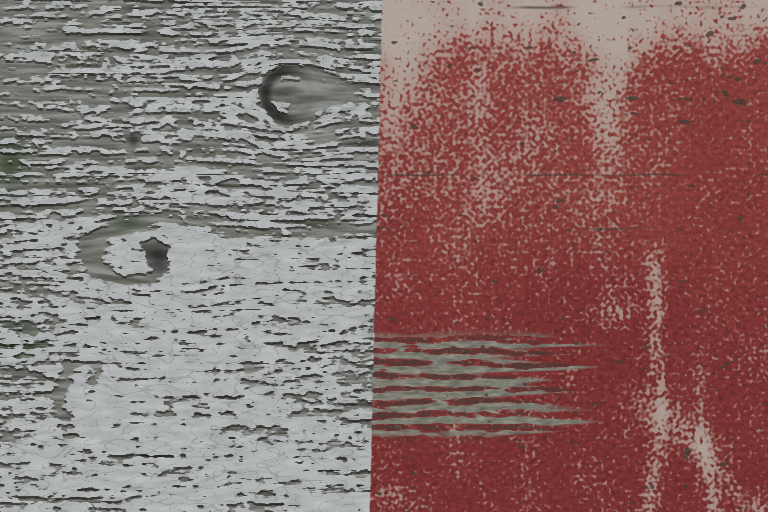
Give the GLSL for this texture, as a WebGL 1 fragment shader.

```glsl
precision highp float;
// Weathered board: flaking white paint on the left, worn red paint on the right.
// Stretched gradient noise makes grain and flakes; soft masks place the knots,
// the scraped area and the drips where the red has rubbed away.
uniform vec2 u_resolution;

vec2 hash2(vec2 p) {
  vec3 q = fract(p.xyx * vec3(0.1031, 0.103, 0.0973));
  q += dot(q, q.yzx + 33.33);
  return fract((q.xx + q.yz) * q.zy) * 2.0 - 1.0;
}

float noise(vec2 p) {
  vec2 i = floor(p), f = fract(p), o = vec2(1, 0);
  vec2 u = f * f * (3.0 - 2.0 * f);
  float low = mix(dot(hash2(i), f), dot(hash2(i + o), f - o), u.x);
  float high = mix(dot(hash2(i + o.yx), f - o.yx), dot(hash2(i + 1.0), f - 1.0), u.x);
  return mix(low, high, u.y);
}

float fbm(vec2 p) {
  float sum = 0.0, amp = 1.0;
  for (int i = 0; i < 4; i++) {
    sum += amp * noise(p);
    p = p * 2.03 + 17.3;
    amp *= 0.5;
  }
  return sum;
}

// Soft elliptical spot
float spot(vec2 p, float x, float y, float rx, float ry) {
  vec2 d = (p - vec2(x, y)) / vec2(rx, ry);
  return exp(-dot(d, d));
}

float ring(vec2 p, float x, float y, float rx, float ry) {
  float d = length((p - vec2(x, y)) / vec2(rx, ry)) - 1.0;
  return 1.0 - smoothstep(0.05, 0.35, abs(d));
}

// Soft interval from a to b
float span(float x, float a, float b, float soft) {
  return smoothstep(a - soft, a + soft, x) * (1.0 - smoothstep(b - soft, b + soft, x));
}

// Grain spreads apart around each knot
vec2 bendGrain(vec2 p) {
  float bend = (p.y - 0.496) * spot(p, 0.29, 0.496, 0.12, 0.08);
  bend += (p.y - 0.815) * spot(p, 0.566, 0.815, 0.08, 0.08);
  return vec2(p.x, p.y - 0.6 * bend);
}

// Positive where the white paint has flaked off
float flaking(vec2 p) {
  vec2 g = bendGrain(p), q = p + 0.012 * fbm(p * 22.0);
  float f = 0.55 * fbm(g * vec2(7, 60)) + 0.5 * fbm(g * vec2(32, 105)) + 0.3 * noise(g * 80.0);
  f += 0.35 * p.y * smoothstep(0.07, 0.0, abs(noise(g * vec2(1.3, 42))));
  f += 0.17 * smoothstep(0.42, 0.75, p.y) - 0.19;
  f += 0.13 * smoothstep(0.25, 0.0, p.x) + 0.25 * spot(p, 0.7, 0.25, 0.13, 0.1);
  // Long bare strip, eye-shaped crescent and lower scar
  f += 0.4 * span(g.y, 0.548, 0.566, 0.007) * smoothstep(0.17, 0.25, p.x);
  f += 0.6 * ring(q, 0.27, 0.505, 0.095, 0.055) * smoothstep(0.34, 0.24, p.x);
  f += 0.5 * ring(q, 0.19, 0.22, 0.07, 0.09) * smoothstep(0.18, 0.13, p.x);
  f -= 0.6 * spot(p, 0.33, 0.49, 0.06, 0.045) + 0.4 * spot(p, 0.17, 0.2, 0.06, 0.08);
  // Knot hearts
  f += 1.7 * spot(q, 0.309, 0.496, 0.03, 0.03) + 0.9 * spot(q, 0.26, 0.725, 0.012, 0.015);
  f += 0.6 * ring(q, 0.566, 0.815, 0.049, 0.048) + 0.4 * spot(p, 0.59, 0.81, 0.06, 0.03);
  return f + 0.5 * spot(q - vec2(0.35 * (p.y - 0.24), 0), 0.175, 0.24, 0.02, 0.06);
}

vec3 bareWood(vec2 p) {
  float streak = 0.65 + 0.9 * fbm(bendGrain(p) * vec2(9, 95) + 40.0);
  vec3 wood = mix(vec3(0.25, 0.25, 0.22), vec3(0.55, 0.56, 0.54), clamp(streak, 0.0, 1.0));
  float heart = spot(p, 0.309, 0.496, 0.03, 0.03) + spot(p, 0.26, 0.725, 0.013, 0.013);
  heart += ring(p, 0.566, 0.815, 0.049, 0.048) * smoothstep(0.62, 0.54, p.x);
  float moss = spot(p, 0.02, 0.68, 0.03, 0.05) + spot(p, 0.03, 0.33, 0.04, 0.04);
  moss += spot(p, 0.25, 0.565, 0.03, 0.012);
  return mix(wood * (1.0 - 0.5 * min(heart, 1.0)), vec3(0.17, 0.23, 0.13), 0.6 * min(moss, 1.0));
}

vec3 whiteSide(vec2 p) {
  float bare = smoothstep(-0.06, 0.07, flaking(p));
  float lip = bare * smoothstep(0.1, -0.12, flaking(p + vec2(0, 0.005)));
  vec3 paint = vec3(0.69, 0.7, 0.7) + 0.08 * fbm(p * vec2(20, 70));
  float hairline = smoothstep(0.04, 0.0, abs(noise(p * vec2(24, 65))));
  paint *= 1.0 - 0.13 * hairline;
  return mix(paint, bareWood(p), bare) * (1.0 - 0.5 * lip);
}

// How far the red coat has rubbed away, 0 to 1
float redWear(vec2 p) {
  vec2 q = p + vec2(0.025, 0.06) * vec2(fbm(p * vec2(9, 5)), fbm(p * vec2(10, 3)));
  float w = 0.25 + 0.19 * span(p.y, 0.5, 0.95, 0.15) * smoothstep(1.4, 1.1, q.x);
  w += 0.6 * smoothstep(0.84, 0.98, q.y) + 0.42 * spot(q, 0.765, 0.86, 0.04, 0.13);
  w += 0.42 * spot(q, 1.19, 0.84, 0.04, 0.15) + 0.2 * spot(q, 0.94, 0.75, 0.03, 0.17);
  w += 0.4 * span(q.x, 1.258, 1.292, 0.02) * smoothstep(0.56, 0.46, p.y);
  w += 0.36 * span(q.x, 1.362, 1.392, 0.02) * smoothstep(0.34, 0.26, p.y);
  w += 0.36 * span(q.x + q.y, 1.46, 1.54, 0.05) * smoothstep(0.27, 0.14, p.y);
  w += 0.3 * spot(p, 1.2, 0.39, 0.05, 0.025) + 0.3 * spot(p, 0.76, 0.03, 0.04, 0.04);
  return clamp(w + 0.26 * fbm(p * vec2(14, 8)), 0.0, 1.0);
}

vec3 redSide(vec2 p) {
  float w = redWear(p);
  vec3 red = mix(vec3(0.46, 0.19, 0.19), vec3(0.52, 0.24, 0.22), smoothstep(0.1, 0.9, p.y + 0.4 * fbm(p * 4.0)));
  red *= 1.0 + 0.25 * fbm(p * vec2(90, 120));
  float speckle = smoothstep(-0.22, 0.28, noise(p * 135.0) + 0.3 * noise(p * 60.0) + 1.05 * w - 0.56);
  vec3 col = mix(red, mix(vec3(0.62, 0.44, 0.39), vec3(0.7, 0.68, 0.65), w), 0.9 * speckle);
  // Scraped area with ridges of bare grain
  float reach = 1.06 + 0.35 * noise(p * vec2(2, 65));
  float scrape = span(p.y, 0.145, 0.345, 0.015) * smoothstep(reach + 0.04, reach - 0.04, p.x);
  float ridge = sin(256.0 * p.y + 3.0 * noise(p * vec2(7, 12))) + 2.2 * fbm(p * vec2(18, 75));
  vec3 grey = vec3(0.48, 0.48, 0.44) * (1.0 + 0.35 * fbm(p * vec2(40, 140)));
  col = mix(col, grey, scrape * smoothstep(-0.3, 0.2, ridge + 0.36 - 4.8 * abs(p.y - 0.25)));
  col = mix(col, vec3(0.27, 0.23, 0.21), 0.7 * scrape * smoothstep(-0.4, -1.0, ridge));
  // Dark chips and long cracks
  float chip = noise(p * vec2(28, 70)) + 0.45 * noise(p * 90.0) - 0.46 + 0.08 * p.y;
  chip += 0.5 * spot(p, 1.416, 0.805, 0.055, 0.013) + 0.4 * spot(p, 1.415, 0.843, 0.045, 0.01);
  float y = p.y + 0.006 * noise(p * vec2(9, 2));
  float crack = span(y, 0.656, 0.659, 0.002) + span(y, 0.552, 0.555, 0.002) + span(y, 0.984, 0.988, 0.003);
  crack *= smoothstep(-0.1, 0.2, noise(p * vec2(8, 30)));
  return mix(col, vec3(0.27, 0.24, 0.21), 0.8 * min(smoothstep(-0.02, 0.1, chip) + crack, 1.0));
}

void main() {
  vec2 p = gl_FragCoord.xy / u_resolution * vec2(1.497, 1);
  float seam = 0.721 + 0.024 * p.y + 0.003 * noise(p * vec2(3, 45));
  vec3 col = mix(whiteSide(p), redSide(p), smoothstep(-0.002, 0.002, p.x - seam));
  gl_FragColor = vec4(clamp(col, 0.0, 1.0), 1.0);
}
```
